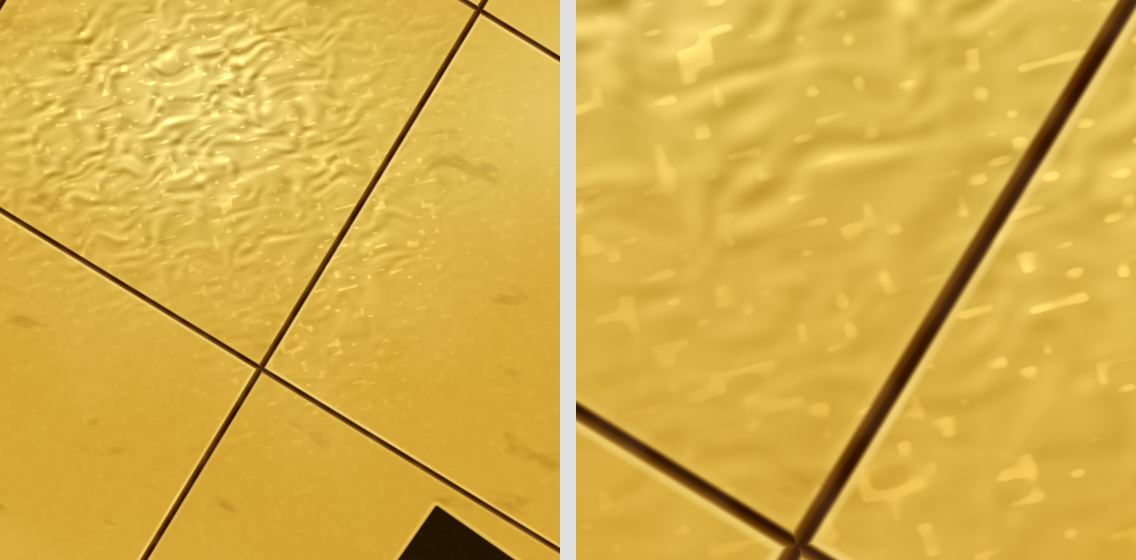
Left: the whole. Right: its middle third, enlarged.
Write a three.js fragment shader that draws this texture.

```glsl
// Glossy golden floor tiles in a tilted grid, with dark joints, a rippled sheen and a dark mat corner.
#define TILE_SIZE vec2(0.735, 0.750)
#define GRID_CROSSING vec2(0.465, 0.342)
#define GRID_ANGLE 0.547
#define JOINT_HALF vec2(0.0054, 0.0044)
#define EDGE_SOFT 0.0022
#define MAT_CORNER vec2(0.779, 0.098)
#define MAT_ANGLE 0.610
#define SHEEN_CENTER vec2(0.330, 0.800)
#define RIPPLE_SCALE vec2(44.0, 82.0)
#define RIPPLE_DEPTH 0.42

varying vec2 vUv;

const vec3 GOLD = vec3(0.835, 0.650, 0.210);
const vec3 LIGHT_GOLD = vec3(0.870, 0.735, 0.320);
const vec3 PALE_GOLD = vec3(0.915, 0.820, 0.460);
const vec3 RIM = vec3(0.970, 0.860, 0.520);
const vec3 JOINT_BROWN = vec3(0.430, 0.250, 0.050);
const vec3 JOINT_DARK = vec3(0.230, 0.110, 0.015);
const vec3 MAT_DARK = vec3(0.135, 0.080, 0.005);

float hash(vec2 p) {
  vec3 q = fract(vec3(p.xyx) * 0.1031);
  q += dot(q, q.yzx + 33.33);
  return fract((q.x + q.y) * q.z);
}

float noise(vec2 p) {
  vec2 i = floor(p);
  vec2 f = fract(p);
  f = f * f * (3.0 - 2.0 * f);
  return mix(mix(hash(i), hash(i + vec2(1.0, 0.0)), f.x),
             mix(hash(i + vec2(0.0, 1.0)), hash(i + vec2(1.0, 1.0)), f.x), f.y);
}

float fbm(vec2 p) {
  float sum = 0.0;
  float weight = 0.5;
  for (int i = 0; i < 4; i++) {
    sum += weight * noise(p);
    p = mat2(1.6, 1.2, -1.2, 1.6) * p + 17.3;
    weight *= 0.5;
  }
  return sum / 0.9375;
}

// Coordinates along the two axes of a frame turned clockwise
vec2 turn(vec2 p, float angle) {
  float c = cos(angle);
  float s = sin(angle);
  return vec2(c * p.x - s * p.y, s * p.x + c * p.y);
}

// Soft round spot of the given radii
float spot(vec2 p, vec2 center, vec2 radii) {
  vec2 d = (p - center) / radii;
  return exp(-dot(d, d));
}

// Slope of a wavy surface, lit from above left
float ripples(vec2 p) {
  vec2 warp = vec2(noise(p * 23.0), noise(p * 23.0 + 40.0)) - 0.5;
  vec2 q = turn(p, -0.2) * RIPPLE_SCALE + warp * 2.2 + 100.0;
  vec2 toLight = vec2(-0.18, 0.34);
  return noise(q + toLight) - noise(q - toLight);
}

void main() {
  vec2 p = vUv;

  // Repeating tile grid
  vec2 grid = turn(p - GRID_CROSSING, GRID_ANGLE);
  vec2 tile = floor(grid / TILE_SIZE);
  vec2 offset = grid - TILE_SIZE * floor(grid / TILE_SIZE + 0.5);
  vec2 jointDist = abs(offset) - JOINT_HALF;

  // Soft reflections and cloudy tone
  float sheen = spot(p, SHEEN_CENTER, vec2(0.30, 0.25));
  float sideSheen = spot(p, vec2(0.98, 0.80), vec2(0.17, 0.20));
  float band = spot(turn(p - vec2(0.64, 0.50), GRID_ANGLE), vec2(0.0), vec2(0.13, 0.26));
  float cloud = fbm(p * 5.0 + 8.0) - 0.5;
  float upper = smoothstep(0.15, 0.95, p.y - 0.25 * p.x + 0.15);
  vec3 color = mix(GOLD, LIGHT_GOLD, clamp(0.45 * upper + 0.35 * band + cloud * 0.7, 0.0, 1.0));
  color = mix(color, PALE_GOLD, clamp(0.80 * sheen + 0.55 * sideSheen + cloud * 0.25 * sheen, 0.0, 1.0));
  color += 0.016 * (hash(tile + 11.0) - 0.5);

  // Ripples in the sheen, with scattered glints around it
  float ripple = ripples(p);
  float patchy = 0.55 + 0.9 * noise(p * 13.0 + 3.0);
  float rough = sheen * patchy + 0.16 * band * patchy;
  color += ripple * RIPPLE_DEPTH * rough * vec3(0.85, 0.92, 0.95);
  float glint = smoothstep(0.74, 0.93, noise(turn(p, -0.25) * vec2(72.0, 120.0) + 60.0));
  color += glint * (0.16 * sheen + 0.10 * band + 0.015) * vec3(1.0, 1.0, 0.9);

  // Faint smudges and fine grain
  float smudge = smoothstep(0.70, 0.86, fbm(turn(p, 0.3) * vec2(11.0, 24.0) + 31.0));
  color -= smudge * 0.07 * vec3(0.9, 1.0, 0.7);
  color += 0.022 * (fbm(p * 85.0) - 0.5);

  // Bevels: brighter on alternate tiles
  float lit = 1.0 - mod(tile.x + tile.y, 2.0);
  float edge = min(jointDist.x, jointDist.y);
  float rim = smoothstep(-0.001, 0.002, edge) * (1.0 - smoothstep(0.003, 0.008, edge));
  float wear = 0.6 + 0.6 * noise(p * 19.0 + 70.0);
  color = mix(color, RIM, clamp(rim * mix(0.22, 0.70, lit) * wear, 0.0, 1.0));

  // Dark joints, shaded across their width
  float across = jointDist.x < jointDist.y ? offset.x / JOINT_HALF.x : offset.y / JOINT_HALF.y;
  vec3 joint = mix(JOINT_BROWN, JOINT_DARK, smoothstep(-0.7, 0.3, across));
  joint += 0.10 * (noise(p * 60.0) - 0.5);
  color = mix(color, joint, 1.0 - smoothstep(-EDGE_SOFT, EDGE_SOFT, edge));

  // Corner of a dark mat with a thin light border
  vec2 mat = turn(p - MAT_CORNER, MAT_ANGLE);
  vec2 outside = vec2(-mat.x, mat.y) + 0.004;
  float matDist = length(max(outside, 0.0)) + min(max(outside.x, outside.y), 0.0) - 0.004;
  color = mix(color, RIM, 0.45 * exp(-pow((matDist - 0.005) / 0.003, 2.0)));
  vec3 matColor = MAT_DARK + 0.03 * (fbm(p * 40.0) - 0.5);
  color = mix(color, matColor, 1.0 - smoothstep(-EDGE_SOFT, EDGE_SOFT, matDist));

  gl_FragColor = vec4(clamp(color, 0.0, 1.0), 1.0);
}
```
